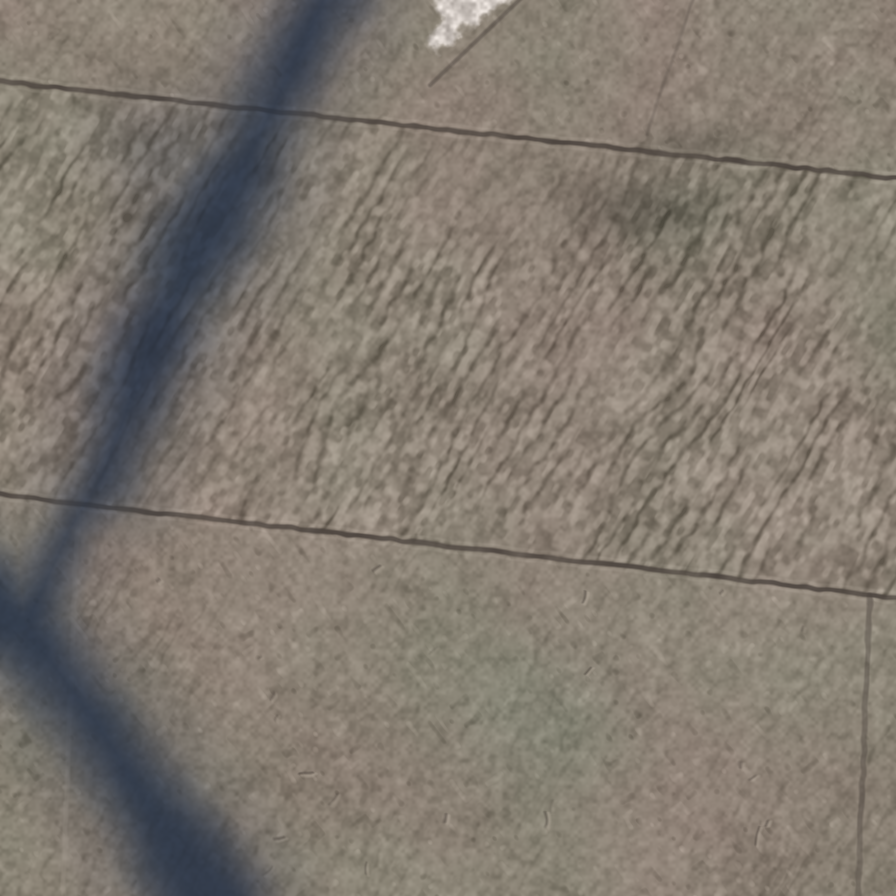
Give the GLSL for this texture, as a Shadertoy shader.

```glsl
// Weathered, tooled stone slabs with thin joints and a soft blue tree shadow.

const vec3 STONE_DARK = vec3(0.41, 0.378, 0.333);
const vec3 STONE_MID = vec3(0.541, 0.503, 0.454);
const vec3 STONE_LIGHT = vec3(0.65, 0.61, 0.56);
const vec3 JOINT_COLOR = vec3(0.28, 0.25, 0.23);
const vec3 CHALK = vec3(0.86, 0.83, 0.81);
const vec3 SHADOW_TINT = vec3(0.375, 0.475, 0.66);
const vec2 UPPER_JOINT = vec2(0.909, -0.108);  // height at left edge, slope
const vec2 LOWER_JOINT = vec2(0.448, -0.115);
const float JOINT_HALF_WIDTH = 0.0021;
const float GROOVE_ANGLE = 1.04;
const float GROOVE_COUNT = 54.0;               // grooves per canvas width
const vec2 FLECK_SCALE = vec2(165.0, 95.0);    // across, along
const float GRAIN_SCALE = 140.0;
const float PENUMBRA = 0.050;
const int SCRATCHES = 30;

// Shadow spine: x, y, radius
const vec3 SPINE[9] = vec3[9](
    vec3(0.375, 1.03, 0.044), vec3(0.305, 0.88, 0.038), vec3(0.238, 0.75, 0.052),
    vec3(0.170, 0.62, 0.046), vec3(0.115, 0.47, 0.032), vec3(0.078, 0.41, 0.014),
    vec3(0.028, 0.30, 0.048), vec3(0.110, 0.19, 0.042), vec3(0.235, -0.01, 0.060));

float hash(vec2 p) {
    return fract(sin(dot(p, vec2(127.1, 311.7))) * 43758.5453);
}

float noise(vec2 p) {
    vec2 i = floor(p), f = fract(p);
    f = f * f * (3.0 - 2.0 * f);
    return mix(mix(hash(i), hash(i + vec2(1, 0)), f.x),
               mix(hash(i + vec2(0, 1)), hash(i + vec2(1, 1)), f.x), f.y);
}

float fbm(vec2 p) {
    float sum = 0.0, amp = 0.5;
    for (int i = 0; i < 4; i++) {
        sum += amp * noise(p);
        p = mat2(1.6, 1.2, -1.2, 1.6) * p + 7.3;
        amp *= 0.5;
    }
    return sum / 0.9375;
}

// Distance to a segment whose radius goes from a.z to b.z
float taper(vec2 p, vec3 a, vec3 b) {
    vec2 ab = b.xy - a.xy;
    float h = clamp(dot(p - a.xy, ab) / dot(ab, ab), 0.0, 1.0);
    return length(p - a.xy - ab * h) - mix(a.z, b.z, h);
}

float line(vec2 p, vec2 a, vec2 b, float halfWidth) {
    return 1.0 - smoothstep(-0.001, 0.0025, taper(p, vec3(a, halfWidth), vec3(b, halfWidth)));
}

float blob(vec2 p, vec2 center, vec2 size) {
    vec2 q = (p - center) / size;
    return exp(-dot(q, q));
}

float shadowAmount(vec2 p) {
    float d = taper(p, vec3(-0.05, 0.335, 0.07), SPINE[6]);
    for (int i = 0; i < 8; i++) d = min(d, taper(p, SPINE[i], SPINE[i + 1]));
    d += 0.03 * (fbm(p * 12.0) - 0.5);
    float core = 1.0 - smoothstep(-PENUMBRA, PENUMBRA, d);
    float haze = 0.20 * (1.0 - smoothstep(0.0, 0.09, d));
    haze += 0.22 * blob(p, vec2(0.17, 0.84), vec2(0.07, 0.06));
    return clamp(max(core, haze), 0.0, 1.0);
}

// Signed relief of the tooled grooves: broken thin cuts with pale flecks between
float grooves(vec2 p) {
    p += 0.006 * (vec2(noise(p * 9.0), noise(p * 9.0 + 31.0)) - 0.5);
    vec2 along = vec2(cos(GROOVE_ANGLE), sin(GROOVE_ANGLE));
    vec2 q = vec2(dot(p, vec2(along.y, -along.x)), dot(p, along));
    float phase = q.x * GROOVE_COUNT + 1.5 * noise(q * vec2(22.0, 9.0)) + 0.35 * noise(q * 70.0);
    float wave = 0.5 + 0.5 * cos(6.2832 * phase);
    float depth = smoothstep(0.22, 0.75, noise(q * vec2(50.0, 15.0) + 43.0));
    float cut = wave * wave * wave * depth;
    float ridge = noise(q * vec2(105.0, 26.0)) - 0.5;
    float fleck = smoothstep(0.2, 0.85, noise(q * FLECK_SCALE + 17.0)) - 0.45;
    return 0.65 * ridge - 0.95 * cut + 0.90 * fleck + 0.17;
}

void mainImage(out vec4 fragColor, in vec2 fragCoord) {
    vec2 p = fragCoord / iResolution.xy;

    // Slab layout
    float wobble = 0.0026 * (noise(p * 80.0) - 0.5);
    float upper = p.y - UPPER_JOINT.x - UPPER_JOINT.y * p.x + wobble;
    float lower = p.y - LOWER_JOINT.x - LOWER_JOINT.y * p.x + wobble;
    float band = smoothstep(-0.003, 0.003, lower) * smoothstep(0.003, -0.003, upper);

    // Relief and grain
    float grain = noise(p * GRAIN_SCALE) + 0.8 * noise(p * GRAIN_SCALE * 1.7 + 9.0) - 0.9;
    float worn = smoothstep(0.2, 0.6, fbm(p * 6.0 + 21.0));
    float tone = mix(0.32, 1.0, band) * mix(0.45, 1.0, worn) * grooves(p);
    tone += mix(0.56, 0.50, band) * grain;
    tone += 0.62 * (fbm(p * 7.0 + 3.0) - 0.5) + 0.50 * (fbm(p * 50.0) - 0.5);
    tone += mix(0.05, -0.03, band);

    // Sparse pits and chips outside the tooled band
    float chips = noise(p * mat2(0.8, 0.6, -0.6, 0.8) * vec2(100.0, 75.0) + 70.0);
    tone += (1.0 - band) * (0.5 * smoothstep(0.8, 1.0, chips) - 0.5 * smoothstep(0.2, 0.0, chips));
    vec3 color = mix(STONE_MID, STONE_LIGHT, clamp(tone, 0.0, 1.3));
    color = mix(color, STONE_DARK, clamp(-tone, 0.0, 1.3));

    // Pink and green stains, dark blotches
    float stain = fbm(p * 8.0 + 50.0) - 0.5;
    color += stain * vec3(0.04, -0.015, 0.01);
    color *= 1.0 - 0.20 * blob(p, vec2(0.72, 0.765), vec2(0.08, 0.035));
    color *= 1.0 - 0.12 * blob(p, vec2(0.77, 0.84), vec2(0.06, 0.02));
    color += vec3(-0.02, 0.005, 0.0) * blob(p, vec2(0.60, 0.20), vec2(0.10, 0.08));

    // Chalky chip at the top edge with a groove beside it
    float chip = taper(p, vec3(0.54, 1.02, 0.038), vec3(0.485, 0.955, 0.006));
    chip += 0.035 * (fbm(p * 45.0) - 0.5);
    color = mix(color, CHALK + 0.22 * grain, 0.85 * smoothstep(0.006, -0.006, chip));
    color = mix(color, JOINT_COLOR, 0.45 * line(p, vec2(0.59, 1.01), vec2(0.48, 0.905), 0.0015));

    // Scattered scratches on the lower slab, dark with a pale lip
    vec2 bent = p + 0.008 * (vec2(noise(p * 60.0), noise(p * 60.0 + 5.0)) - 0.5);
    for (int i = 0; i < SCRATCHES; i++) {
        float id = float(i);
        vec2 c = vec2(0.10 + 0.86 * hash(vec2(id, 1.0)), 0.40 * hash(vec2(id, 2.0)));
        float angle = GROOVE_ANGLE + 1.4 * (hash(vec2(id, 3.0)) - 0.5);
        vec2 reach = vec2(cos(angle), sin(angle)) * mix(0.001, 0.010, hash(vec2(id, 4.0)));
        vec2 lip = vec2(0.003, -0.002);
        float strength = (1.0 - smoothstep(-0.02, 0.0, lower)) * mix(0.10, 0.45, hash(vec2(id, 5.0)));
        color = mix(color, STONE_LIGHT * 1.08, strength * line(bent, c - reach + lip, c + reach + lip, 0.001));
        color = mix(color, JOINT_COLOR, strength * line(bent, c - reach, c + reach, 0.0006));
    }

    // Joints between slabs
    float seam = min(abs(upper), abs(lower));
    float wear = mix(0.65, 1.0, noise(p * 45.0));
    color += 0.03 * smoothstep(0.003, 0.0, abs(seam - 0.006));
    color = mix(color, JOINT_COLOR, 0.92 * wear * smoothstep(0.0022, -0.001, seam - JOINT_HALF_WIDTH));
    vec2 side = p + vec2(wobble, 0.0);
    color = mix(color, JOINT_COLOR, 0.50 * wear * line(side, vec2(0.971, 0.335), vec2(0.957, -0.01), 0.0025));
    color = mix(color, JOINT_COLOR, 0.30 * wear * line(side, vec2(0.776, 1.01), vec2(0.722, 0.85), 0.001));
    color = mix(color, STONE_LIGHT, 0.30 * line(side, vec2(0.087, 0.43), vec2(0.070, -0.01), 0.002));

    // Tree shadow, which also flattens the relief
    float shade = shadowAmount(p);
    color = mix(color, STONE_MID, 0.6 * shade);
    color *= mix(vec3(1.0), SHADOW_TINT, shade);

    fragColor = vec4(clamp(color, 0.0, 1.0), 1.0);
}
```
